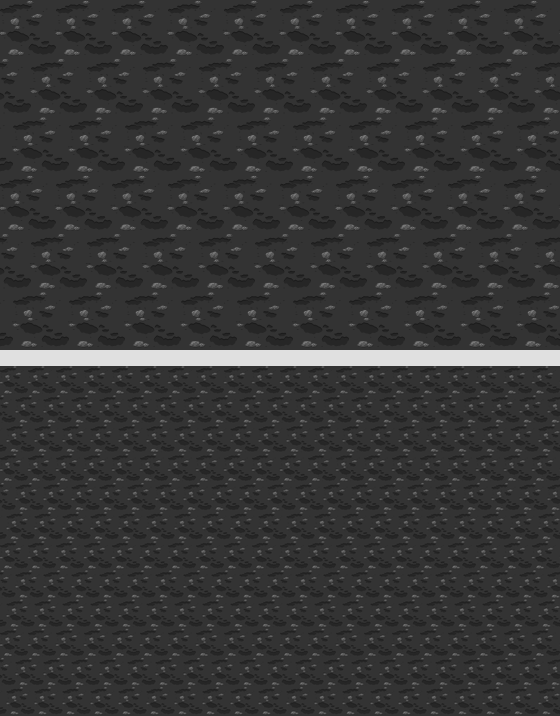
Top: one tile. Bottom: repeated 2 by 2.
This texture is drawn by a Shadertoy shader. Its source:

```glsl
// Dark gravel ground: staggered rows of hollows, grey stones and tiny pits.

const vec2 REPEATS = vec2(10.0, 6.0);      // cells across and down
const vec2 CELL = vec2(115.2, 120.0);      // cell size in design units
const float ROW_SHIFT[3] = float[3](29.0, 93.0, 56.0);

const vec3 GROUND = vec3(0.20);
const vec3 HOLLOW = vec3(0.15);
const vec3 HOLLOW_RIM = vec3(0.11);
const vec3 STONE_DARK = vec3(0.28);
const vec3 STONE_MID = vec3(0.36);
const vec3 STONE_LIGHT = vec3(0.47);

const float RIM_DEPTH = 2.6;
const float HOLLOW_BLEND = 2.5;
const int PIT_COUNT = 26;

// Ellipses in one cell: centre x, centre y (downwards), radius x, radius y
const int HOLLOW_COUNT = 12;
const vec4 HOLLOWS[HOLLOW_COUNT] = vec4[HOLLOW_COUNT](
    vec4(13, 14, 23, 4.5), vec4(-12, 22, 17, 5),
    vec4(41, 48, 11, 5), vec4(30, 42, 5, 2.5),
    vec4(2, 72, 16, 8), vec4(12, 78, 19, 8.5),
    vec4(38, 72, 6, 3), vec4(46, 80, 7, 3),
    vec4(40, 98, 10, 7), vec4(60, 104, 22, 7.5),
    vec4(77, 98, 9, 6), vec4(64, 88, 8, 3.5));

const int STONE_COUNT = 8;
const vec4 STONES[STONE_COUNT] = vec4[STONE_COUNT](
    vec4(0, 108, 11, 6), vec4(14, 110, 5.5, 3.5),
    vec4(2, 45, 8.5, 7), vec4(7, 57, 5, 3),
    vec4(50, 33, 7, 4), vec4(41, 34.5, 4, 2.5),
    vec4(33, 5, 6, 3), vec4(-23, 69, 6, 3));

float hash(float n) {
    return fract(sin(n * 12.9898) * 43758.5453);
}

// Nearest horizontal copy of an offset
vec2 wrapX(vec2 p) {
    p.x -= CELL.x * round(p.x / CELL.x);
    return p;
}

float coverage(float d, float aa) {
    return clamp(0.5 - d / aa, 0.0, 1.0);
}

float ellipseDistance(vec2 p, vec2 r) {
    float k = length(p / r);
    return k * (k - 1.0) / max(length(p / (r * r)), 0.001);
}

float smoothMin(float a, float b, float k) {
    float h = max(k - abs(a - b), 0.0) / k;
    return min(a, b) - 0.25 * k * h * h;
}

// Union of the hollows with a gently wavering outline
float hollowDistance(vec2 p) {
    float turn = 6.2831853 * p.x / CELL.x;
    p.y += 0.8 * sin(turn * 7.0) + 0.5 * sin(turn * 13.0 + 1.0);
    float d = 1000.0;
    for (int i = 0; i < HOLLOW_COUNT; i++) {
        vec4 e = HOLLOWS[i];
        d = smoothMin(d, ellipseDistance(wrapX(p - e.xy), e.zw), HOLLOW_BLEND);
    }
    return d;
}

// Rounded, slightly angular stone; q is scaled by its radii
float stoneDistance(vec2 q, float minRadius, float seed) {
    float a = atan(q.y, q.x + 0.0001);
    float outline = 1.0 + 0.07 * sin(3.0 * a + seed) + 0.05 * sin(5.0 * a + 2.0 * seed);
    return (length(q) - outline) * minRadius;
}

void mainImage(out vec4 fragColor, in vec2 fragCoord) {
    // Staggered cells, counted from the top
    vec2 uv = fragCoord / iResolution.xy;
    vec2 grid = vec2(uv.x, 1.0 - uv.y) * REPEATS;
    int row = int(mod(floor(grid.y), 3.0));
    vec2 p = vec2(grid.x, fract(grid.y)) * CELL;
    p.x -= ROW_SHIFT[row];
    float aa = CELL.y * REPEATS.y / iResolution.y;
    vec3 color = GROUND;

    // Scattered pits
    for (int i = 0; i < PIT_COUNT; i++) {
        float n = float(i) + 1.0;
        vec2 center = vec2(hash(n), 0.03 + 0.94 * hash(n + 57.0)) * CELL;
        vec2 radius = vec2(1.0 + hash(n + 91.0), 0.9);
        float d = ellipseDistance(wrapX(p - center), radius);
        color = mix(color, HOLLOW, 0.85 * coverage(d, aa));
    }

    // Hollows with a shaded upper rim
    float inside = coverage(hollowDistance(p), aa);
    float belowRim = coverage(hollowDistance(p - vec2(0.0, RIM_DEPTH)), aa);
    color = mix(color, mix(HOLLOW_RIM, HOLLOW, belowRim), inside);

    // Stones lit from the upper left, with a thin ground shadow
    for (int i = 0; i < STONE_COUNT; i++) {
        vec4 s = STONES[i];
        float seed = float(i) * 2.1;
        vec2 offset = wrapX(p - s.xy);
        vec2 q = offset / s.zw;
        float shadow = stoneDistance((offset - vec2(0.5, 1.2)) / s.zw, s.w, seed);
        color = mix(color, HOLLOW, coverage(shadow, aa));

        float light = -0.8 * q.y - 0.35 * q.x + 0.25 * sin(7.0 * q.x + 4.0 * q.y + seed);
        vec3 shade = mix(STONE_DARK, STONE_MID, smoothstep(-0.4, -0.1, light));
        shade = mix(shade, STONE_LIGHT, smoothstep(0.3, 0.55, light));
        color = mix(color, shade, coverage(stoneDistance(q, s.w, seed), aa));
    }

    fragColor = vec4(color, 1.0);
}
```
